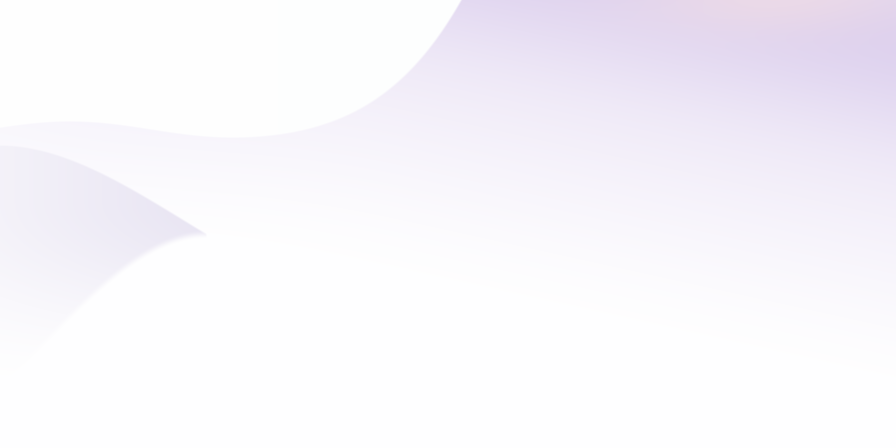
Reproduce this background procedurally as a Shadertoy shader.

```glsl
// Antialiased coverage of the side where the field is positive
float cover(float field, float softness) {
    float w = fwidth(field) + softness;
    return smoothstep(-w, w, field);
}

// Depth of the upper wave below the top edge
float upperWave(float x) {
    float t = x - 0.52;
    float t2 = t * t;
    float ripple = 0.289 - 0.018 * cos((x - 0.156) * 8.63);
    float rise = 0.307 - 0.625 * t2 - 2.135 * t2 * t2;
    return t < 0.0 ? ripple : rise;
}

// Lavender haze, dense at the upper right and thin toward the lower left
vec3 haze(vec2 p) {
    float q = p.y - 0.22 * (p.x - 1.72);
    float dense = 0.13 * exp(-q * q / 0.073);
    float thin = 0.05 * (1.0 - smoothstep(0.35, 0.85, q));
    vec3 color = vec3(0.997, 0.997, 0.999) - (dense + thin) * vec3(0.73, 1.0, 0.37);

    // Faint veil between the two waves
    float veil = (1.0 - smoothstep(0.1, 0.9, p.x)) * (1.0 - smoothstep(0.3, 0.6, p.y));
    color -= 0.012 * veil * vec3(0.8, 1.0, 0.3);

    // Rosy glow on the top edge
    vec2 g = (p - vec2(1.73, -0.01)) / vec2(0.30, 0.085);
    return color + vec3(0.055, 0.035, -0.025) * exp(-dot(g, g));
}

void mainImage(out vec4 fragColor, in vec2 fragCoord) {
    // Height units, with y measured down from the top
    vec2 p = fragCoord / iResolution.y;
    p.x *= 2.0 * iResolution.y / iResolution.x;
    p.y = 1.0 - p.y;

    vec3 color = haze(p);

    // White sheet at the upper left
    vec3 sheet = mix(vec3(0.998), vec3(0.992, 0.996, 0.995), smoothstep(0.2, 0.9, p.x));
    color = mix(color, sheet, cover(upperWave(p.x) - p.y, 0.0));

    // Folded leaf between a crisp crest and a soft lower edge
    float s = 0.461 - p.x;
    float crest = 0.325 + p.x * p.x * (1.483 - 1.196 * p.x);
    float base = 0.523 + s * s * (2.615 - 2.11 * s);
    float leaf = cover(p.y - crest, 0.0) * cover(base - p.y, 0.008) * cover(s, 0.0);
    float shade = (0.05 + 0.12 * p.x) * (1.0 - smoothstep(0.45, 0.89, p.y));
    vec3 leafColor = vec3(0.997, 0.997, 0.999) - shade * vec3(0.85, 1.0, 0.48);
    color = mix(color, leafColor, leaf);

    fragColor = vec4(clamp(color, 0.0, 1.0), 1.0);
}
```
